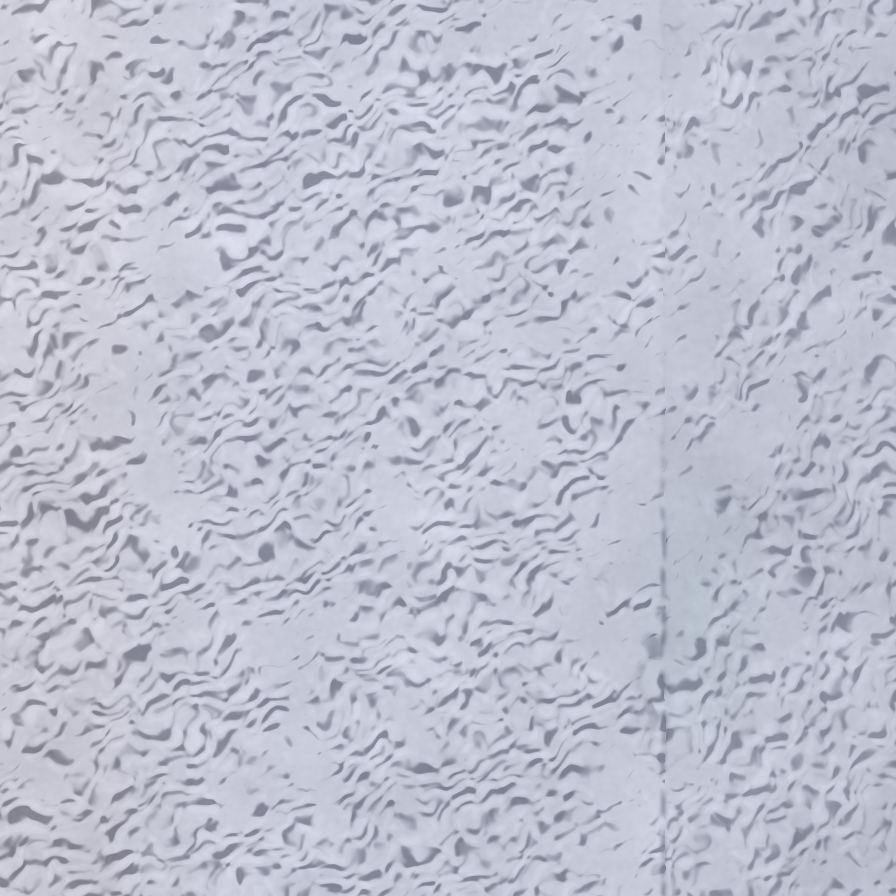
Reproduce this texture procedurally as a WebGL 2 fragment shader.

```glsl
#version 300 es
precision highp float;
// Pale lilac stucco wall meeting a second face at a vertical corner.
// Stretched gradient noise is lit across its grain to give slanted grooves;
// a broad noise and the corner band flatten patches into smooth plaster.

#define CORNER_X 0.742
#define LEFT_ANGLE 0.55
#define RIGHT_ANGLE 0.95
#define GRAIN_FREQ vec2(44.0, 74.0)
#define PATCH_FREQ 12.0
#define ROUGH_BIAS 0.24
#define GROOVE_DEPTH 0.265
#define RIM_LIGHT 0.035
#define PLASTER vec3(0.787, 0.796, 0.856)

uniform vec2 u_resolution;
out vec4 fragColor;

// Integer hash of a lattice cell, two values in 0..1
vec2 hash2(ivec2 cell) {
    uvec2 v = uvec2(cell) * 1664525u + 1013904223u;
    for (int i = 0; i < 2; i++) {
        v.x += v.y * 1664525u;
        v.y += v.x * 1664525u;
        v ^= v >> 16u;
    }
    return vec2(v >> 8u) / float(0xffffffu);
}

float cornerDot(ivec2 cell, ivec2 o, vec2 f) {
    return dot(hash2(cell + o) * 2.0 - 1.0, f - vec2(o));
}

// Gradient noise, roughly -0.8..0.8
float noise(vec2 p) {
    ivec2 c = ivec2(floor(p));
    vec2 f = fract(p);
    vec2 w = f * f * f * (f * (f * 6.0 - 15.0) + 10.0);
    float low = mix(cornerDot(c, ivec2(0, 0), f), cornerDot(c, ivec2(1, 0), f), w.x);
    float high = mix(cornerDot(c, ivec2(0, 1), f), cornerDot(c, ivec2(1, 1), f), w.x);
    return 1.3 * mix(low, high, w.y);
}

float relief(vec2 q) {
    return noise(q) + 0.5 * noise(q * 1.7 + 37.0);
}

// Height change across grain that runs along the given angle
float grainSlope(vec2 p, float angle, vec2 freq) {
    vec2 along = vec2(cos(angle), sin(angle));
    vec2 q = vec2(dot(p, along), dot(p, vec2(-along.y, along.x))) * freq;
    q += 0.65 * vec2(noise(p * 46.0 + 5.0), noise(p * 46.0 + 71.0));
    q.y += 1.7 * noise(p * 15.0 + 27.0);
    vec2 lightStep = vec2(0.10, 0.27);
    return relief(q + lightStep) - relief(q - lightStep);
}

void main() {
    vec2 p = gl_FragCoord.xy / u_resolution.y;
    float edgeX = CORNER_X + 0.004 * noise(vec2(3.0, p.y * 14.0));
    float side = p.x - edgeX;
    float rightFace = smoothstep(-0.003, 0.003, side);

    // Roughness: trowelled patches plus the smooth band at the corner
    vec2 skewed = p + vec2(0.25 * p.y, 0.0);
    float patches = noise(skewed * PATCH_FREQ + 11.0) + 0.6 * noise(skewed * PATCH_FREQ * 2.2 + 43.0);
    patches += 0.35 * noise(p * 4.0 + 63.0);
    float band = exp(-pow((side + 0.025) / mix(0.055, 0.085, rightFace), 2.0));
    band *= mix(0.40, 0.85, smoothstep(0.05, 0.5, p.y));
    float rough = smoothstep(-0.30, 0.10, patches + ROUGH_BIAS - 0.10 * p.y - 0.72 * band);

    // Grooves and their lit rims
    float slope = rightFace < 0.5
        ? grainSlope(p, LEFT_ANGLE, GRAIN_FREQ)
        : grainSlope(p, RIGHT_ANGLE, GRAIN_FREQ * vec2(1.1, 0.95));
    float groove = smoothstep(-0.02, 0.66, slope - 0.45 * (1.0 - rough));
    float rim = smoothstep(0.05, 0.6, -slope) * rough;
    groove *= mix(1.0, 0.82, rightFace);

    // Broken dark seam down the corner, heaviest low on the wall
    float seamNoise = noise(vec2(p.x * 50.0, p.y * 44.0));
    float lowWall = 1.0 - smoothstep(0.36, 0.56, p.y);
    float seam = exp(-pow((side + 0.002) / 0.0035, 2.0));
    seam *= mix(0.12, 0.75, lowWall) * smoothstep(-0.35, 0.25, seamNoise);
    float clump = exp(-pow((side + 0.012) / 0.014, 2.0) - pow((p.y - 0.25) / 0.06, 2.0));
    seam += 0.8 * clump * smoothstep(-0.1, 0.3, seamNoise);

    // Uneven daylight and faint tints
    float cloud = 0.036 * noise(p * 3.5 + 19.0) + 0.034 * noise(p * 13.0 + 31.0);
    vec3 color = PLASTER + cloud;
    color += 0.022 * (p.y - 0.5) - 0.022 * rightFace - 0.11 * max(side - 0.06, 0.0);
    color += vec3(0.012, 0.0, -0.012) * (1.0 - smoothstep(0.0, 0.35, p.x));
    vec2 coolSpot = (p - vec2(0.78, 0.32)) / vec2(0.08, 0.16);
    color += vec3(-0.022, 0.004, -0.004) * exp(-dot(coolSpot, coolSpot));
    color += 0.020 * noise(p * 75.0) + 0.014 * noise(p * 150.0 + 9.0);

    color += RIM_LIGHT * rim;
    color -= GROOVE_DEPTH * vec3(1.0, 1.0, 0.97) * min(groove + seam, 1.0);
    fragColor = vec4(clamp(color, 0.0, 1.0), 1.0);
}
```
